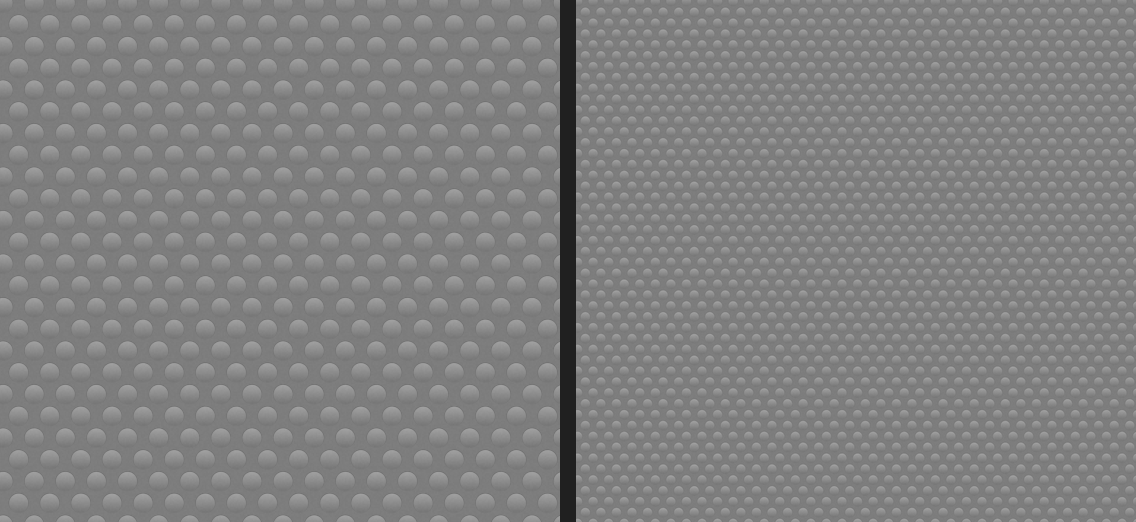
Left: one tile. Right: repeated 2 by 2.
A WebGL 2 fragment shader for this pattern:

```glsl
#version 300 es
precision highp float;
// Embossed grey sheet: staggered rows of round studs, each lit from above by a
// vertical gradient, with a thin dark rim and a faint wrapping grain.
// The nearest stud is found by rounding; whole repeat counts make it tile.

uniform vec2 u_resolution;
out vec4 fragColor;

const vec2 REPEATS = vec2(18.0, 24.0);       // studs per row, rows
const vec2 FIRST_STUD = vec2(0.10, 0.13);    // offset in cells from top left
const vec2 GRAIN_CELLS = vec2(384.0, 358.0);
const float RADIUS = 0.303;                  // in stud pitches
const float RIM_WIDTH = 0.022;
const vec3 BASE = vec3(0.490);
const vec3 STUD_TOP = vec3(0.630);
const vec3 STUD_BOTTOM = vec3(0.462);

float hash(vec2 p) {
    vec3 q = fract(vec3(p.xyx) * 0.1031);
    q += dot(q, q.yzx + 33.33);
    return fract((q.x + q.y) * q.z);
}

// Value noise that repeats after the given number of cells
float wrappedNoise(vec2 p, vec2 period) {
    vec2 cell = floor(p);
    vec2 f = fract(p);
    f = f * f * (3.0 - 2.0 * f);
    vec2 a = mod(cell, period);
    vec2 b = mod(cell + 1.0, period);
    float low = mix(hash(a), hash(vec2(b.x, a.y)), f.x);
    float high = mix(hash(vec2(a.x, b.y)), hash(b), f.x);
    return mix(low, high, f.y);
}

// Offset from the nearest stud centre, y up, in stud pitches
vec2 studOffset(vec2 uv, float rowPitch) {
    vec2 p = vec2(uv.x, 1.0 - uv.y) * REPEATS - FIRST_STUD;
    float row = floor(p.y + 0.5);
    p.x -= 0.5 * mod(row, 2.0);
    return vec2(p.x - floor(p.x + 0.5), (row - p.y) * rowPitch);
}

vec3 studColour(vec2 p, float radius) {
    float height = clamp(0.5 + 0.5 * p.y / radius, 0.0, 1.0);
    return mix(STUD_BOTTOM, STUD_TOP, height);
}

// Dark line around the stud, strongest along its top
float rimShade(vec2 p, float dist, float width) {
    float band = 1.0 - smoothstep(0.0, width, abs(dist - 0.4 * width));
    float side = 0.5 + 0.5 * p.y / max(length(p), 0.001);
    return band * mix(0.012, 0.045, side);
}

void main() {
    vec2 uv = gl_FragCoord.xy / u_resolution;
    vec2 pitch = u_resolution / REPEATS;
    float pixel = 1.0 / pitch.x;

    vec2 p = studOffset(uv, pitch.y / pitch.x);
    float dist = length(p) - RADIUS;
    float cover = 1.0 - smoothstep(-0.7 * pixel, 0.7 * pixel, dist);

    // Sheet and rim, then the stud over them
    vec3 sheet = BASE - rimShade(p, dist, max(RIM_WIDTH, pixel));
    vec3 colour = mix(sheet, studColour(p, RADIUS), cover);

    // Fine grain over everything
    colour += 0.016 * (wrappedNoise(uv * GRAIN_CELLS, GRAIN_CELLS) - 0.5);
    fragColor = vec4(colour, 1.0);
}
```
